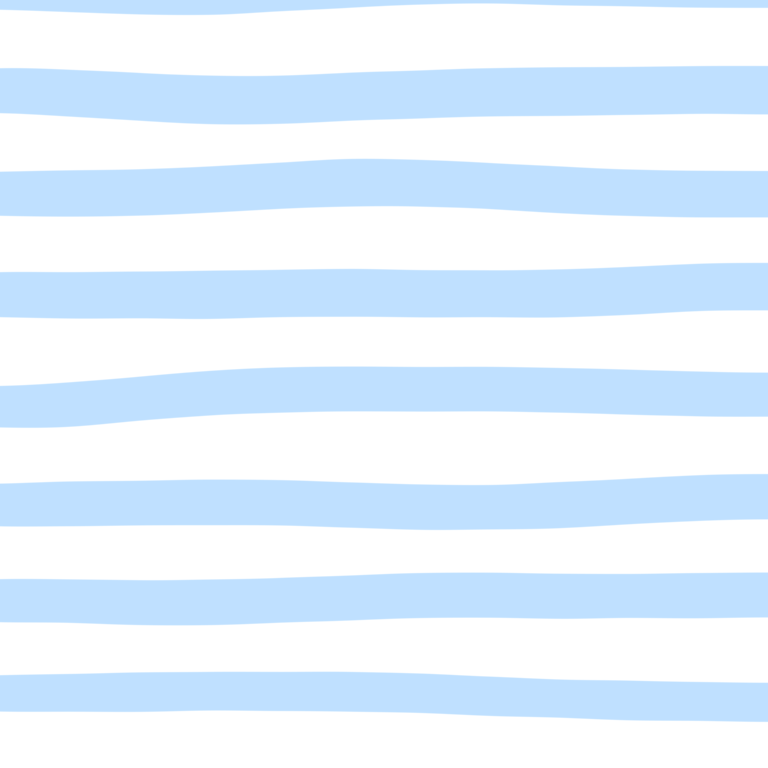
Reproduce this pattern procedurally as a three.js fragment shader.

```glsl
// Eight hand-painted pale blue stripes across a white ground, the top one cropped.
// Each stripe's centre line is a short cosine series; hashed value noise
// roughens its two edges separately, and the left ends taper slightly.

varying vec2 vUv;

const int STRIPES = 8;
const float PI = 3.14159265;
const float SOFTNESS = 0.0012;
const float ROUGHNESS = 0.0016;
const float TAPER = 0.0035;
const vec3 WHITE = vec3(1.0);
const vec3 PALE_BLUE = vec3(0.75, 0.88, 1.0);

// Mean height and thickness of each stripe, top to bottom.
const vec2 BAND[STRIPES] = vec2[STRIPES](
  vec2(1.0190, 0.0612), vec2(0.8773, 0.0625),
  vec2(0.7535, 0.0608), vec2(0.6186, 0.0615),
  vec2(0.4873, 0.0580), vec2(0.3445, 0.0590),
  vec2(0.2210, 0.0586), vec2(0.0949, 0.0508));

// Strength of four cosine bends per stripe, in thousandths of the canvas.
const vec4 BEND[STRIPES] = vec4[STRIPES](
  vec4(-5.1, -2.3, 3.2, 1.5), vec4(-4.0, 3.3, 3.4, 1.6),
  vec4(0.6, -7.3, -0.3, 1.6), vec4(-3.7, 1.4, -1.8, 1.4),
  vec4(-5.7, -7.8, -2.1, -1.6), vec4(-1.8, 3.5, -3.4, 0.3),
  vec4(-4.8, -1.0, 1.5, 1.4), vec4(6.4, -3.3, -0.5, 0.2));

float hash(vec2 p) {
  vec3 q = fract(p.xyx * 0.1031);
  q += dot(q, q.yzx + 33.33);
  return fract((q.x + q.y) * q.z);
}

// Smooth one-dimensional noise, centred on zero.
float wobble(float x, float seed) {
  float cell = floor(x);
  float t = smoothstep(0.0, 1.0, x - cell);
  return mix(hash(vec2(cell, seed)), hash(vec2(cell + 1.0, seed)), t) - 0.5;
}

float centreLine(float x, float height, vec4 bend) {
  vec4 waves = cos(PI * x * vec4(1.0, 2.0, 3.0, 4.0));
  return height + 0.001 * dot(bend, waves);
}

// Coverage of one stripe between its two roughened edges.
float stripe(vec2 p, vec2 band, vec4 bend, float seed) {
  float centre = centreLine(p.x, band.x, bend);
  float halfWidth = 0.5 * (band.y - TAPER * exp(-12.0 * p.x));
  float top = centre + halfWidth + ROUGHNESS * wobble(p.x * 11.0, seed);
  float bottom = centre - halfWidth + ROUGHNESS * wobble(p.x * 11.0, seed + 40.0);
  float inside = min(top - p.y, p.y - bottom);
  return smoothstep(-SOFTNESS, SOFTNESS, inside);
}

void main() {
  float paint = 0.0;
  for (int i = 0; i < STRIPES; i++) {
    paint = max(paint, stripe(vUv, BAND[i], BEND[i], float(i) + 3.0));
  }
  gl_FragColor = vec4(mix(WHITE, PALE_BLUE, paint), 1.0);
}
```
